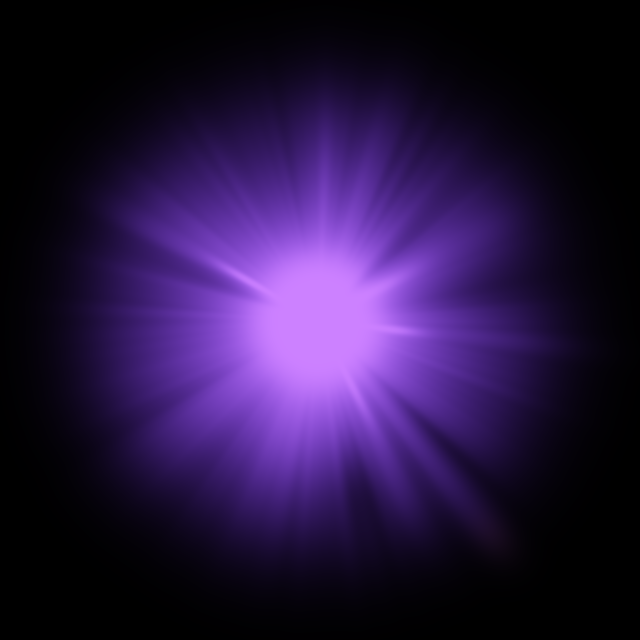
Reproduce this background procedurally as a three.js fragment shader.

```glsl
// Violet starburst: a soft glowing core with fine radial rays on black.
varying vec2 vUv;

float hash(float n) {
  return fract(sin(n * 91.345 + 4.7) * 4375.85);
}

// Smooth noise around the circle, repeating after a whole number of cells.
float ringNoise(float turn, float cells, float seed) {
  float x = turn * cells;
  float i = floor(x);
  float f = x - i;
  f = f * f * (3.0 - 2.0 * f);
  float a = hash(mod(i, cells) + seed);
  float b = hash(mod(i + 1.0, cells) + seed);
  return mix(a, b, f);
}

// Angular falloff around one direction, in degrees.
float beam(float angle, float direction, float width) {
  float d = mod(angle - direction + 180.0, 360.0) - 180.0;
  return exp(-d * d / (width * width));
}

// Bell-shaped falloff along the radius.
float band(float r, float middle, float width) {
  float d = (r - middle) / width;
  return exp(-d * d);
}

void main() {
  vec2 p = vUv - vec2(0.498, 0.499);
  float r = length(p);
  float turn = fract(atan(p.y, p.x + 1e-6) / 6.283185 + 1.0);
  float angle = turn * 360.0;

  // Wide halo that fades out before the corners
  float halo = 0.65 * exp(-r * r / 0.073) * (1.0 - smoothstep(0.3, 0.56, r));

  // Fine rays in several widths, growing stronger away from the core
  float rays = 0.0;
  float cells = 23.0;
  float weight = 0.5;
  for (int i = 0; i < 4; i++) {
    rays += weight * (ringNoise(turn, cells, float(i) * 37.0) - 0.5);
    cells = floor(cells * 1.75);
    weight *= 0.72;
  }
  halo *= 1.0 + 0.75 * rays * smoothstep(0.07, 0.3, r);

  // Dark gaps between the main rays
  float gaps = 0.24 * beam(angle, 42.0, 6.0) * band(r, 0.17, 0.09)
    + 0.2 * beam(angle, 160.0, 5.0) * band(r, 0.17, 0.10)
    + 0.25 * beam(angle, 12.0, 8.0) * band(r, 0.30, 0.15)
    + 0.45 * beam(angle, 283.0, 7.0) * band(r, 0.28, 0.08)
    + 0.35 * beam(angle, 316.0, 4.0) * band(r, 0.30, 0.13);
  halo *= 1.0 - gaps;

  // Main rays: short bright roots and long faint tails
  float light = halo;
  light += 0.17 * beam(angle, 150.5, 2.6) * band(r, 0.135, 0.055);
  light += 0.08 * beam(angle, 152.0, 4.5) * band(r, 0.27, 0.11);
  light += 0.11 * beam(angle, 28.0, 5.0) * band(r, 0.13, 0.07);
  light += 0.07 * beam(angle, 28.0, 5.5) * band(r, 0.28, 0.09);
  light += 0.14 * beam(angle, 353.0, 3.2) * band(r, 0.125, 0.045);
  light += 0.06 * beam(angle, 354.0, 3.5) * band(r, 0.29, 0.12);
  light += 0.10 * beam(angle, 297.0, 3.2) * band(r, 0.13, 0.06);
  light += 0.07 * beam(angle, 294.0, 4.0) * band(r, 0.27, 0.10);
  light += 0.05 * beam(angle, 309.0, 5.0) * band(r, 0.36, 0.09);
  light += 0.04 * beam(angle, 87.0, 2.5) * band(r, 0.22, 0.10);

  // Cloudy lobe below the core
  vec2 lobe = (p - vec2(-0.035, -0.175)) / vec2(0.11, 0.09);
  light += 0.08 * exp(-dot(lobe, lobe));

  // Core, levelled off smoothly at full brightness
  light += 0.45 * exp(-r * r / 0.01);
  float knee = max(0.12 - abs(light - 0.8), 0.0) / 0.12;
  light = min(light, 0.8) - 0.03 * knee * knee;
  light = max(light, 0.0);

  // Indigo in the shade, rising to lilac in the light
  vec3 color = light * vec3(1.0, 0.43 + 0.25 * light, 2.1 - 1.06 * light);

  // Warm tint at the end of the lower right ray
  float ember = beam(angle, 309.0, 4.0) * band(r, 0.43, 0.05);
  color += ember * vec3(0.05, 0.025, 0.035);

  gl_FragColor = vec4(color, 1.0);
}
```
